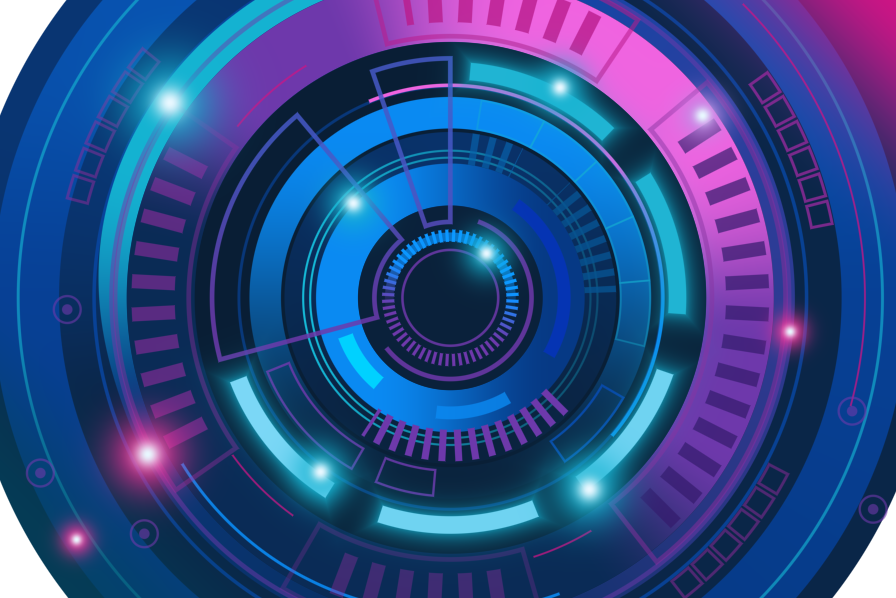
Reproduce this background procedurally as a Shadertoy shader.

```glsl
const vec3 NAVY = vec3(.04, .13, .23), BLUE = vec3(.03, .28, .65);
const vec3 AZURE = vec3(.04, .54, .95), CYAN = vec3(.08, .7, .82);
const vec3 VIOLET = vec3(.43, .22, .67), PINK = vec3(.94, .39, .88);
const vec3 MAGENTA = vec3(.8, .08, .52), ICE = vec3(.91, .97, 1);

void paint(inout vec3 col, vec3 ink, float dist, float opacity) {
  float edge = 4. / iResolution.y;
  col = mix(col, ink, opacity * smoothstep(edge, -edge, dist));
}

float band(float r, float inner, float outer) {
  return max(inner - r, r - outer);
}

float stroke(float dist, float width) {
  return abs(dist) - .5 * width;
}

// q: radius, degrees; s: inner and outer radius, start and end angle
float sector(vec2 q, vec4 s) {
  float turn = abs(mod(q.y - .5 * (s.z + s.w) + 180., 360.) - 180.);
  return max(band(q.x, s.x, s.y), radians(turn - .5 * (s.w - s.z)) * q.x);
}

float outline(vec2 q, vec4 s, float width) {
  return stroke(sector(q, s), width);
}

float ticks(vec2 q, vec4 s, float width) {
  return max(sector(q, s), radians(abs(mod(q.y, 6.) - 3.)) * q.x - .5 * width);
}

void flare(inout vec3 col, vec2 p, vec3 spot, vec3 ink) {
  float d = length(p - spot.xy) / spot.z;
  col = mix(col, ink, .9 * exp(-d * d));
  col = mix(col, ICE, exp(-9. * d * d));
}

void mainImage(out vec4 fragColor, in vec2 fragCoord) {
  vec2 p = 5.12 * (fragCoord - .5 * iResolution.xy) / iResolution.y - vec2(.02, .01);
  float r = length(p);
  vec2 q = vec2(r, degrees(atan(p.y, p.x))), dir = p / max(r, .001);

  // Outer rings
  float glint = smoothstep(.4, .95, dot(dir, vec2(-.7, .71)));
  vec3 col = mix(NAVY, BLUE, .12 + .4 * glint);
  vec3 ink = mix(BLUE, AZURE, .2 * smoothstep(0., 2., p.y));
  paint(col, ink * (.9 + .1 * dir.y), band(r, 3.35, 3.92), 1.);
  paint(col, CYAN, stroke(r - 3.7, .025), .65);
  paint(col, BLUE, stroke(r - 3.05, .03), .8);
  col = mix(col, vec3(.01, .27, .36), .7 * smoothstep(2.6, 4., dot(p, vec2(-.7))));
  float corner = smoothstep(2.7, 4.5, dot(p, vec2(.7)));
  col = mix(col, mix(VIOLET, MAGENTA, corner), corner);
  paint(col, vec3(1), 4.16 - r, 1. - smoothstep(0., .2, corner));

  // Cyan and violet rings
  ink = mix(mix(NAVY, BLUE, .7 + .3 * dir.y), VIOLET, .35 * smoothstep(0., 1., dir.x));
  paint(col, mix(ink, CYAN, glint), band(r, 2.77, 2.95 + .1 * glint), 1.);
  float lift = dot(dir, vec2(.6, .8));
  ink = mix(mix(NAVY, BLUE, .25), VIOLET, smoothstep(-.45, .15, lift));
  paint(col, mix(ink, PINK, smoothstep(.48, .95, lift)), band(r, 2.19, 2.77), 1.);
  paint(col, VIOLET, stroke(r - 2.9, .04), .5);
  paint(col, AZURE, outline(q, vec4(2.7, 2.7, 212, 290), .025), .9);

  // Framed ticks: start, end, strength
  vec3 frames[4] = vec3[](vec3(56, 104, .8), vec3(-52, 40, .7), vec3(145, 215, .6), vec3(240, 286, .4));
  for (int i = 0; i < 4; i++) {
    vec3 f = frames[i];
    ink = mix(VIOLET, MAGENTA, i == 0 ? .8 : .35);
    paint(col, ink, outline(q, vec4(2.24, 2.87, f.xy), .04), f.z * .7);
    if (i == 1) ink = vec3(.2, .1, .42);
    paint(col, ink, ticks(q, vec4(2.36, 2.73, f.x + 5., f.y - 5.), .12), f.z);
  }

  // Dark well and blue rings
  paint(col, NAVY * .9, r - 2.19, 1.);
  paint(col, BLUE, stroke(r - 1.81, .025), .6);
  ink = mix(AZURE, PINK, smoothstep(-.1, .8, dir.y));
  paint(col, ink, outline(q, vec4(1.82, 1.82, -40, 112), .03), 1.);
  paint(col, mix(NAVY, AZURE, smoothstep(-1.7, 1.5, p.y)), band(r, 1.45, 1.72), 1.);
  paint(col, mix(NAVY, BLUE, .35 + .3 * dir.y), r - 1.42, .7);
  paint(col, mix(AZURE, BLUE * .8, smoothstep(-.7, .9, p.x)), band(r, .79, 1.15), 1.);
  for (float k = 1.2; k < 1.28; k += .06)
    paint(col, CYAN, stroke(r - k, .018), .65 - .4 * dir.x);
  paint(col, vec3(.02, .2, .72), sector(q, vec4(.92, 1.03, -30, 55)), .9);
  paint(col, vec3(0, .82, 1), sector(q, vec4(.89, 1.02, 200, 230)), 1.);
  paint(col, AZURE, sector(q, vec4(.93, 1.04, 263, 300)), .8);
  paint(col, VIOLET, ticks(q, vec4(1.13, 1.4, 237, 318), .06), 1.);
  paint(col, AZURE * .6, ticks(q, vec4(1.15, 1.42, 2, 44), .06), .8);
  paint(col, AZURE * .7, ticks(q, vec4(1.15, 1.42, 64, 84), .06), .7);

  // Hub
  paint(col, NAVY, r - .79, 1.);
  ink = mix(VIOLET, AZURE * 1.1, smoothstep(-.3, .25, p.y + .3 * p.x));
  paint(col, ink * .75, band(r, .485, .56), smoothstep(-.2, .3, p.y));
  paint(col, ink, ticks(q, vec4(.48, .585, -1, 361), .027), 1.);
  paint(col, VIOLET, stroke(r - .41, .022), .85);
  paint(col, VIOLET, sector(q, vec4(.675, .715, -142, 70)), .85);

  // Outlined sectors
  ink = mix(VIOLET, AZURE, .4 * smoothstep(-.5, 1.5, p.y));
  vec4 cells[4] = vec4[](vec4(.65, 2.04, 130, 195), vec4(.65, 2.05, 90, 109), vec4(1.49, 1.69, 202, 240), vec4(1.48, 1.7, 248, 265));
  for (int i = 0; i < 4; i++)
    paint(col, ink, outline(q, cells[i], i < 2 ? .04 : .02), .85);
  paint(col, BLUE, outline(q, vec4(1.5, 1.71, -55, -30), .02), 1.);
  for (float a = -14.; a < 80.; a += 19.)
    paint(col, CYAN, outline(q, vec4(1.46, 1.71, a, a + 19.), .015), .4);

  // Luminous segments: start, end, whiteness
  vec3 lamps[5] = vec3[](vec3(46, 85, .1), vec3(-4, 32, .1), vec3(-55, -19, .8), vec3(252, 292, .8), vec3(201, 238, .9));
  for (int i = 0; i < 5; i++) {
    float d = sector(q, vec4(1.87, 2.02, lamps[i].xy));
    col = mix(col, CYAN, .65 * exp(-11. * max(d, 0.)));
    paint(col, mix(CYAN, vec3(.55, .88, 1), lamps[i].z), d, .95);
  }

  // Square cells and thin arcs
  vec3 chains[3] = vec3[](vec3(141, 3.3, .5), vec3(11, 3.24, .8), vec3(-52, 3.17, .5));
  for (int i = 0; i < 18; i++) {
    vec3 n = chains[i / 6];
    float a = n.x + 4.2 * float(i % 6);
    paint(col, mix(VIOLET, MAGENTA, .4), outline(q, vec4(n.y - .09, n.y + .09, a, a + 3.4), .025), n.z);
  }
  vec3 arcs[4] = vec3[](vec3(2.3, 216, 234), vec3(2.33, 288, 301), vec3(2.34, 122, 141), vec3(3.55, -15, 45));
  for (int i = 0; i < 4; i++)
    paint(col, MAGENTA, outline(q, vec4(arcs[i].x, arcs[i]), .016), .75);

  // Small targets
  vec2 nodes[5] = vec2[](vec2(-3.28, -.1), vec2(-3.51, -1.5), vec2(-2.62, -2.02), vec2(3.44, -.97), vec2(3.62, -1.81));
  for (int i = 0; i < 5; i++) {
    float d = length(p - nodes[i]);
    paint(col, VIOLET, min(stroke(d - .115, .02), d - .045), .6);
  }

  // Flares
  vec3 sparks[9] = vec3[](vec3(-2.4, 1.67, .4), vec3(-.83, .81, .23), vec3(.31, .38, .2), vec3(.94, 1.8, .22), vec3(-1.11, -1.49, .24), vec3(1.19, -1.64, .3),
    vec3(-2.59, -1.34, .32), vec3(-3.2, -2.07, .14), vec3(2.91, -.29, .15));
  for (int i = 0; i < 9; i++)
    flare(col, p, sparks[i], i < 6 ? CYAN : vec3(.95, .2, .6));
  flare(col, p, vec3(2.16, 1.56, .2), vec3(.75, .55, .9));
  fragColor = vec4(col, 1);
}
```
